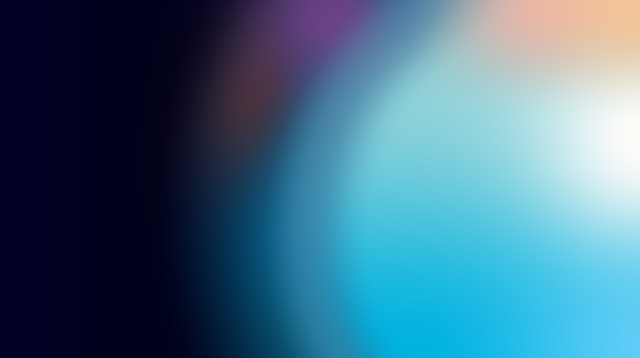
This background is drawn by a Shadertoy shader. Its source:

```glsl
// Soft aurora backdrop: a glowing cyan orb rising from navy, with warm and violet glows.

// Palette
const vec3 NAVY     = vec3(0.00, 0.00, 0.15);
const vec3 NIGHT    = vec3(0.00, 0.00, 0.10);
const vec3 TEAL     = vec3(0.02, 0.40, 0.57);
const vec3 TEAL_LOW = vec3(0.02, 0.37, 0.49);
const vec3 RUST     = vec3(0.32, 0.19, 0.20);
const vec3 VIOLET   = vec3(0.42, 0.25, 0.52);
const vec3 HAZE     = vec3(0.33, 0.52, 0.66);
const vec3 CYAN     = vec3(0.00, 0.70, 0.88);
const vec3 AQUA     = vec3(0.55, 0.82, 0.85);
const vec3 MIST     = vec3(0.58, 0.71, 0.73);
const vec3 SKY      = vec3(0.36, 0.80, 0.97);
const vec3 WHITE    = vec3(1.00, 0.99, 0.98);
const vec3 PINK     = vec3(0.91, 0.71, 0.66);
const vec3 APRICOT  = vec3(0.95, 0.77, 0.59);

// Layout, in units of the canvas height
const vec2  ORB_CENTER    = vec2(1.647, 0.349);
const float HALO_OUTER    = 1.24;
const float HALO_INNER    = 0.78;
const float CORE_OUTER    = 0.92;
const float CORE_INNER    = 0.60;
const float RIM_RADIUS    = 0.79;
const float RIM_WIDTH     = 0.09;
const float RIM_STRENGTH  = 0.45;
const vec2  RUST_CENTER   = vec2(0.716, 0.756);
const vec2  RUST_AXIS     = vec2(0.351, 0.936);
const vec2  RUST_SIZE     = vec2(0.26, 0.14);
const float RUST_STRENGTH = 0.85;
const vec2  VIOLET_CENTER = vec2(0.93, 0.955);
const vec2  VIOLET_SIZE   = vec2(0.21);
const vec2  WHITE_CENTER  = vec2(1.80, 0.616);
const vec2  WHITE_SIZE    = vec2(0.316);

// Fades from 0 at a to 1 at b; a may exceed b
float ramp(float a, float b, float x) {
    float t = clamp((x - a) / (b - a), 0.0, 1.0);
    return t * t * (3.0 - 2.0 * t);
}

// Gaussian falloff with a separate size on each axis
float glow(vec2 offset, vec2 size) {
    vec2 q = offset / size;
    return exp(-dot(q, q));
}

// Dark ground, teal halo and the two glows behind the orb
vec3 backdrop(vec2 p, float radius) {
    vec3 color = mix(NAVY, NIGHT, ramp(0.0, 0.4, p.x));
    vec3 halo = mix(TEAL_LOW, TEAL, ramp(0.0, 0.4, p.y));
    color = mix(color, halo, ramp(HALO_OUTER, HALO_INNER, radius));

    vec2 offset = p - RUST_CENTER;
    vec2 across = vec2(RUST_AXIS.y, -RUST_AXIS.x);
    vec2 tilted = vec2(dot(offset, RUST_AXIS), dot(offset, across));
    color = mix(color, RUST, RUST_STRENGTH * glow(tilted, RUST_SIZE));
    return mix(color, VIOLET, glow(p - VIOLET_CENTER, VIOLET_SIZE));
}

// Cyan below, pale aqua above, sky blue in the lower right
vec3 orbColor(vec2 p) {
    vec3 color = mix(CYAN, AQUA, ramp(0.0, 0.75, p.y));
    color = mix(color, MIST, 0.7 * ramp(0.7, 1.0, p.y));
    return mix(color, SKY, ramp(1.15, 1.85, p.x) * ramp(0.5, 0.0, p.y));
}

void mainImage(out vec4 fragColor, in vec2 fragCoord) {
    vec2 p = fragCoord / iResolution.y;
    float radius = length(p - ORB_CENTER);

    // Orb over backdrop, joined by a hazy rim
    vec3 color = backdrop(p, radius);
    color = mix(color, orbColor(p), ramp(CORE_OUTER, CORE_INNER, radius));
    float rim = (radius - RIM_RADIUS) / RIM_WIDTH;
    color = mix(color, HAZE, RIM_STRENGTH * exp(-rim * rim));

    // White light at the right, warm light in the upper right corner
    color = mix(color, WHITE, glow(p - WHITE_CENTER, WHITE_SIZE));
    vec3 warm = mix(PINK, APRICOT, ramp(1.4, 1.78, p.x));
    color = mix(color, warm, ramp(0.65, 0.98, p.y) * ramp(1.12, 1.52, p.x));

    fragColor = vec4(color, 1.0);
}
```
